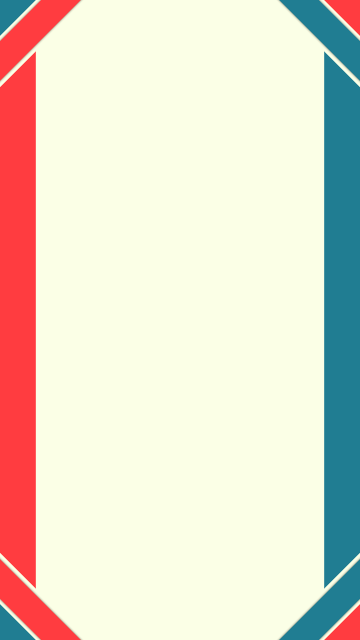
This background is drawn by a WebGL 2 fragment shader. Its source:

```glsl
#version 300 es
precision highp float;

uniform vec2 u_resolution;
out vec4 outColor;

const vec3 CREAM = vec3(0.984, 1.0, 0.902);
const vec3 RED = vec3(1.0, 0.235, 0.25);
const vec3 TEAL = vec3(0.125, 0.49, 0.573);
const vec3 SHADOW = vec3(0.56, 0.55, 0.47);

// Lengths in canvas widths; diagonal lengths are measured along the edges.
const float PANEL_WIDTH = 0.0995;
const float PANEL_START = 0.2425;
const float CORNER_SIZE = 0.0995;
const float BAND_INNER = 0.1145;
const float BAND_OUTER = 0.2245;
const float SHADOW_REACH = 0.0110;
const float SHADOW_STRENGTH = 0.65;

// Coverage of the region where the signed distance is negative.
float coverage(float distance, float pixel) {
    return clamp(0.5 - distance / pixel, 0.0, 1.0);
}

void main() {
    float pixel = 1.0 / u_resolution.x;
    float diagonalPixel = pixel * sqrt(2.0);
    vec2 size = vec2(1.0, u_resolution.y / u_resolution.x);
    vec2 point = gl_FragCoord.xy * pixel;

    // Fold all four corners into one; the right half swaps the two colours.
    vec2 corner = min(point, size - point);
    float diagonal = corner.x + corner.y;
    bool leftHalf = point.x < 0.5;
    vec3 mainColor = leftHalf ? RED : TEAL;
    vec3 cornerColor = leftHalf ? TEAL : RED;

    // Side panel, cut off by the diagonals.
    float panel = coverage(corner.x - PANEL_WIDTH, pixel)
                * coverage(PANEL_START - diagonal, diagonalPixel);
    vec3 color = mix(CREAM, mainColor, panel);

    // Corner triangle.
    color = mix(color, cornerColor, coverage(diagonal - CORNER_SIZE, diagonalPixel));

    // Diagonal band with a soft shadow along both edges.
    float band = max(BAND_INNER - diagonal, diagonal - BAND_OUTER);
    float fade = clamp(1.0 - max(band, 0.0) / SHADOW_REACH, 0.0, 1.0);
    color = mix(color, SHADOW, SHADOW_STRENGTH * fade * fade);
    color = mix(color, mainColor, coverage(band, diagonalPixel));

    outColor = vec4(color, 1.0);
}
```
